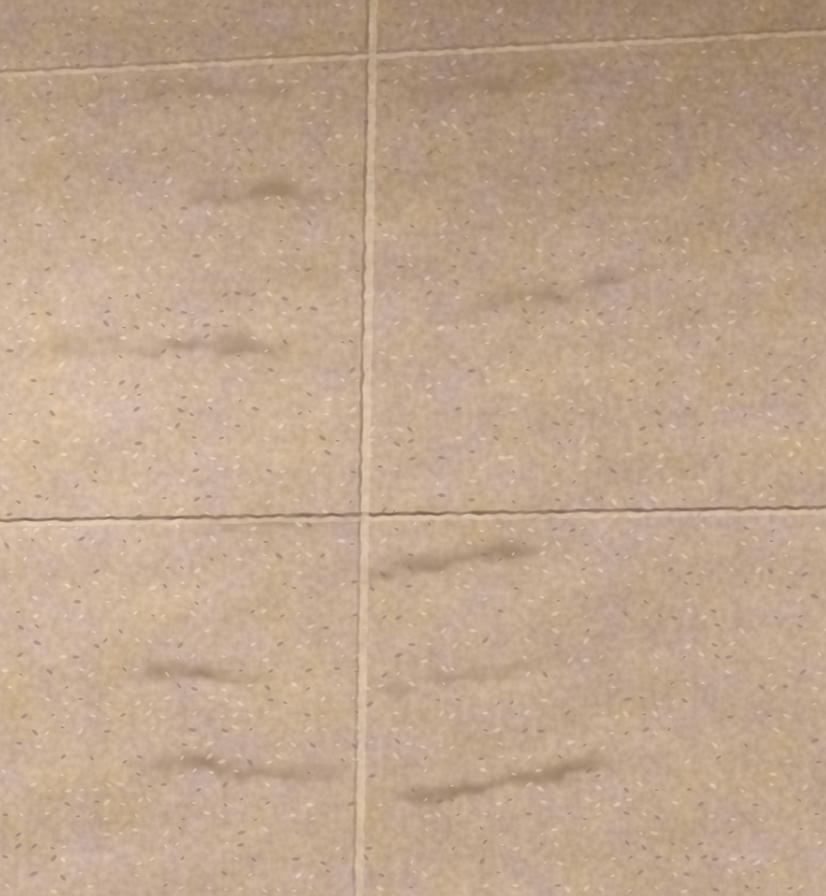
A WebGL 1 fragment shader for this texture:

```glsl
precision highp float;
// Sandy beige stone tiles with pale raised joints, brown veins and fine specks.
uniform vec2 u_resolution;

// Lengths are fractions of the canvas height.
const vec3 STONE = vec3(0.775, 0.675, 0.583);
const vec3 VEIN = vec3(0.55, 0.45, 0.355);
const vec3 JOINT_LIGHT = vec3(0.89, 0.80, 0.70);
const vec3 JOINT_DARK = vec3(0.47, 0.385, 0.31);
const vec3 SPECK_LIGHT = vec3(0.93, 0.85, 0.77);
const vec3 SPECK_DARK = vec3(0.53, 0.45, 0.40);
const vec3 TINT = vec3(-0.008, -0.004, 0.038);
const vec2 TILE = vec2(0.53, 0.51);
const float RIDGE_WIDTH = 0.0042;
const float GROOVE_WIDTH = 0.0018;
const float VEIN_WIDTH = 0.011;
const float SPECK_CELLS = 62.0;
const float GRAIN = 0.055;

float hash(vec2 p) {
  vec3 q = fract(vec3(p.xyx) * 0.1031);
  q += dot(q, q.yzx + 33.33);
  return fract((q.x + q.y) * q.z);
}

vec2 gradient(vec2 cell) {
  float angle = 6.2832 * hash(cell + 57.0);
  return vec2(cos(angle), sin(angle));
}

// Gradient noise, about -0.7 to 0.7.
float noise(vec2 p) {
  vec2 i = floor(p), f = p - i;
  vec2 w = f * f * f * (f * (f * 6.0 - 15.0) + 10.0);
  vec2 e = vec2(1.0, 0.0);
  float low = mix(dot(gradient(i), f), dot(gradient(i + e), f - e), w.x);
  float high = mix(dot(gradient(i + e.yx), f - e.yx), dot(gradient(i + 1.0), f - 1.0), w.x);
  return mix(low, high, w.y);
}

float band(float d, float halfWidth) {
  float soft = max(0.0016, 0.8 / u_resolution.y);
  return 1.0 - smoothstep(halfWidth - soft, halfWidth + soft, abs(d));
}

// Tile coordinates with joints on whole numbers; rows fan out to the right.
vec2 tileCoords(vec2 p) {
  float column = (p.x - 0.401 - 0.016 * p.y) / TILE.x;
  float row = (p.y - 0.418 - 0.0155 * p.x) / (0.501 + 0.0365 * p.x);
  return vec2(column, row);
}

// Tapered, broken streaks that stay inside their own tile.
float veins(vec2 p, vec2 uv) {
  vec2 tile = floor(uv);
  float side = mod(tile.x, 2.0);
  float slope = mix(0.17, -0.03, side);
  float wobble = 0.014 * noise(p * 17.0) + 0.008 * noise(p * 55.0);
  float sum = 0.0;
  for (int k = 0; k < 3; k++) {
    vec2 seed = tile * 7.0 + float(k) * 3.0 + 40.0;
    float jitter = hash(seed) - 0.5;
    vec2 center = vec2(mix(0.3, 0.7, side) + 0.3 * jitter, 0.42 + 0.26 * float(k) + 0.12 * jitter);
    vec2 d = (uv - tile - center) * TILE;
    float reach = mix(0.10, 0.22, hash(seed + 11.0));
    float taper = 1.0 - smoothstep(0.3, 1.0, abs(d.x) / reach);
    float across = (d.y - slope * d.x + wobble) / VEIN_WIDTH;
    float core = exp(-across * across * (across < 0.0 ? 2.5 : 0.7));
    sum += core * taper * mix(0.25, 0.6, hash(seed + 23.0));
  }
  return sum * clamp(0.8 + 1.1 * noise(p * vec2(24.0, 40.0)), 0.2, 1.2);
}

// Short slanted flecks: x holds the light ones, y the dark ones.
vec2 specks(vec2 p) {
  vec2 q = p * SPECK_CELLS, cell = floor(q);
  vec2 seed = cell + 100.0;
  vec2 center = 0.25 + 0.5 * vec2(hash(seed), hash(seed + 31.0));
  vec2 d = q - cell - center;
  float angle = mix(-0.9, 0.9, hash(seed + 47.0));
  d = vec2(cos(angle) * d.x + sin(angle) * d.y, cos(angle) * d.y - sin(angle) * d.x);
  float size = mix(0.09, 0.2, hash(seed + 71.0));
  float fleck = 1.0 - smoothstep(0.5, 1.4, length(d * vec2(0.7, 1.4)) / size);
  float kind = hash(seed + 89.0);
  return fleck * vec2(step(0.74, kind), step(kind, 0.17));
}

// Broad light: shaded top and right, a glow at the left.
float lighting(vec2 p) {
  float glow = exp(-dot(p - vec2(0.0, 0.53), (p - vec2(0.0, 0.53)) * vec2(7.0, 9.0)));
  float shade = smoothstep(0.55, 1.05, p.y) * (0.10 + 0.05 * p.x);
  return 0.055 * glow - shade - 0.03 * p.x;
}

void main() {
  vec2 p = gl_FragCoord.xy / u_resolution.y;
  vec2 uv = tileCoords(p);

  // Stone: light, streaks, mottling and grain
  vec2 slant = vec2(p.x, p.y - 0.13 * p.x);
  float tone = lighting(p) + 0.035 * noise(slant * vec2(5.0, 21.0) + 9.0);
  tone += 0.03 * noise(p * 32.0) + GRAIN * noise(p * 105.0) + 0.6 * GRAIN * noise(p * 190.0);
  tone += 0.012 * (hash(floor(uv) + 20.0) - 0.5);
  vec3 color = STONE + tone + TINT * (noise(p * 11.0) + noise(p * 27.0));
  color = mix(color, VEIN, clamp(veins(p, uv), 0.0, 0.65));

  vec2 fleck = specks(p);
  color = mix(color, SPECK_LIGHT + tone, 0.48 * fleck.x);
  color = mix(color, SPECK_DARK, 0.5 * fleck.y);

  // Joints: ragged pale ridge beside a thin shadow
  vec2 nearest = floor(uv + 0.5);
  vec2 d = (uv - nearest) * TILE + 0.0022 * vec2(noise(p * 85.0), noise(p * 85.0 + 37.0));
  float wear = 0.85 + 0.5 * noise(p * 48.0);
  float faded = mix(1.0, 0.45, step(0.5, nearest.y));
  float upper = mix(0.3, 0.6, smoothstep(0.35, 0.5, p.y));
  float shadow = max(band(d.x + 0.0065, GROOVE_WIDTH) * upper, band(d.y - 0.0015, GROOVE_WIDTH) * faded);
  float ridge = max(band(d.x, RIDGE_WIDTH) * 0.65, band(d.y + 0.0035, 0.6 * RIDGE_WIDTH) * 0.6);
  color = mix(color, JOINT_DARK, 0.85 * shadow * wear);
  color = mix(color, JOINT_LIGHT + 0.7 * tone, ridge * wear);
  gl_FragColor = vec4(clamp(color, 0.0, 1.0), 1.0);
}
```
